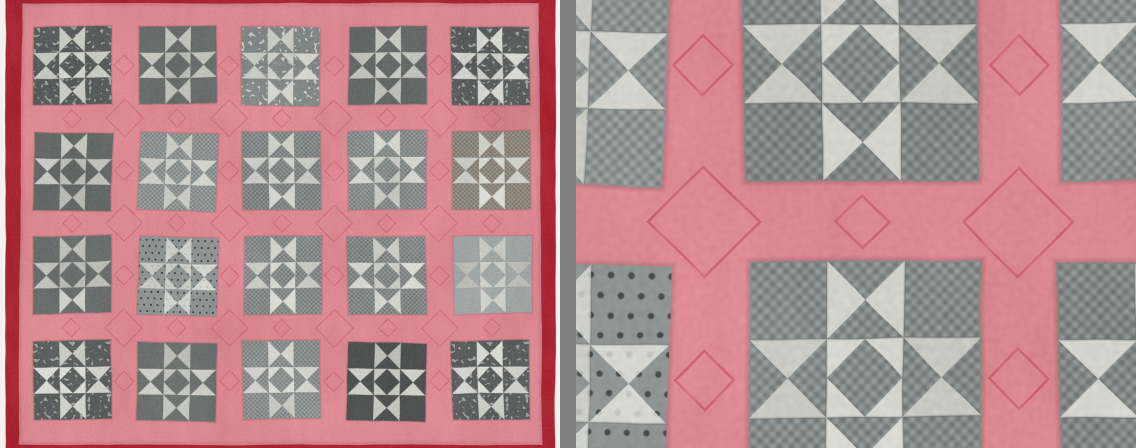
Left: the whole. Right: its middle third, enlarged.
Give the GLSL for this pattern, as a Shadertoy shader.

```glsl
vec2 hash2(vec2 p) {
    vec3 h = fract(p.xyx * vec3(.1031, .1030, .0973));
    h += dot(h, h.yzx + 33.33);
    return fract((h.xx + h.yz) * h.zy);
}

float gradientNoise(vec2 p) {
    vec2 i = floor(p), f = p - i;
    vec2 w = f * f * f * (f * (f * 6. - 15.) + 10.);
    vec2 e = vec2(0, 1);
    float a = dot(hash2(i) * 2. - 1., f);
    float b = dot(hash2(i + e.yx) * 2. - 1., f - e.yx);
    float c = dot(hash2(i + e.xy) * 2. - 1., f - e.xy);
    float d = dot(hash2(i + e.yy) * 2. - 1., f - e.yy);
    return mix(mix(a, b, w.x), mix(c, d, w.x), w.y);
}

float fill(float d, float px) { return smoothstep(px, -px, d); }

float diamondLine(vec2 v, float radius) {
    return abs(abs(v.x) + abs(v.y) - radius) * .707;
}

// White star patches in cell units; the block spans -1.5 to 1.5
float starDistance(vec2 u) {
    vec2 a = abs(u);
    a = vec2(min(a.x, a.y), max(a.x, a.y));
    float points = max(a.x - .5, (abs(a.y - 1.) - a.x) * .707);
    float middle = max(a.y - .5, (.5 - a.x - a.y) * .707);
    return min(points, middle);
}

// Whole part: 0 plain, 1 check, 2 floral, 3 dots, 4 warm check; fraction: tone
const float fabrics[20] = float[20](
    2.36, 0.43, 1.55, 0.31, 2.36,
    0.42, 3.57, 1.53, 1.52, 0.64,
    0.40, 1.56, 1.52, 1.54, 4.52,
    2.35, 0.42, 2.52, 0.40, 2.36);

vec3 printedCloth(float fabric, vec2 u) {
    float kind = floor(fabric), tone = fract(fabric);
    vec3 tint = vec3(.98, 1.02, 1.01);
    if (kind == 1. || kind == 4.) {
        tone += .07 * sin(u.x * 38.) * sin(u.y * 38.);
        if (kind == 4.) tint = vec3(1.05, 1., .92);
    } else if (kind == 2.) {
        tone += .25 * smoothstep(.14, .34, gradientNoise(u * 6.5 + fabric * 40.));
    } else if (kind == 3.) {
        vec2 g = u * 4.;
        g.x += .5 * mod(floor(g.y), 2.);
        tone -= .28 * smoothstep(.22, .1, length(fract(g) - .5));
    }
    return tone * tint;
}

void mainImage(out vec4 fragColor, in vec2 fragCoord) {
    float px = .8 / iResolution.y;
    vec2 p = fragCoord / iResolution.y;

    // Slack cloth: a gentle warp and fine wobble
    vec2 q = p + .004 * vec2(gradientNoise(p * 5.), gradientNoise(p * 5. + 31.))
               + .0015 * vec2(gradientNoise(p * 22.), gradientNoise(p * 22. + 17.));
    float wrinkle = gradientNoise(p * vec2(9., 6.)) + .6 * gradientNoise(p * vec2(45., 18.) + 8.);
    float weave = gradientNoise(p * 190.);

    // Pink ground
    vec3 col = vec3(.86, .535, .57) + .035 * wrinkle + .03 * weave;
    col -= .05 * smoothstep(.12, 0., length((p - vec2(1.13, .76)) * vec2(1., .6)));

    // Quilted diamonds on sash crossings and between neighbouring blocks
    const float pitch = .2345;
    vec2 grid = (q - vec2(.160, .150)) / pitch;
    vec2 whole = clamp(round(grid), vec2(0), vec2(4, 3));
    vec2 halves = clamp(floor(grid) + .5, vec2(.5), vec2(3.5, 2.5));
    float stitch = diamondLine((grid - halves) * pitch, .041);
    stitch = min(stitch, diamondLine((grid - vec2(whole.x, halves.y)) * pitch, .020));
    stitch = min(stitch, diamondLine((grid - vec2(halves.x, whole.y)) * pitch, .022));
    float thread = .6 + .5 * gradientNoise(p * 60.);
    col = mix(col, vec3(.75, .31, .38), thread * fill(stitch - .0009, px));

    // Star blocks, each a little shifted and turned
    vec2 r = hash2(whole + 7.) - .5;
    vec2 u = ((grid - whole) * pitch + .006 * r) / .058;
    float turn = .05 * r.y;
    u = mat2(cos(turn), sin(turn), -sin(turn), cos(turn)) * u;
    u.x += .03 * r.x * u.y;
    float cellPx = px / .058;
    float fabric = fabrics[int(whole.x) + 5 * int(whole.y)];
    vec3 cloth = printedCloth(fabric, u);
    vec3 white = vec3(.86, .86, .84) - .09 * hash2(whole + floor(u + .5)).x;
    if (floor(fabric) == 0.) white -= .05;
    if (floor(fabric) == 3.) white = mix(white, cloth + .25, .25);
    vec3 patches = mix(cloth, white, fill(starDistance(u), cellPx));
    vec2 a = abs(u);
    float seam = min(abs(a.x - .5), abs(a.y - .5));
    patches *= 1. - .1 * fill(seam - .015, cellPx);
    patches += .03 * wrinkle + .04 * weave;
    float block = max(a.x, a.y) - 1.5;
    col *= 1. - .12 * smoothstep(.08, 0., block);
    col = mix(col, patches, fill(block, cellPx));

    // Red binding and pale backdrop
    vec2 edge = abs(q - vec2(.626, .5));
    float inner = max(edge.x - .581 - .008 * (.5 - p.y), edge.y - .493);
    col *= 1. - .08 * smoothstep(-.012, 0., inner);
    vec3 binding = vec3(.66, .15, .20) + .04 * wrinkle + .03 * weave;
    col = mix(col, binding, fill(-inner, px));
    col = mix(col, vec3(.95), fill(.614 - edge.x, px));

    fragColor = vec4(clamp(col, 0., 1.), 1.);
}
```
